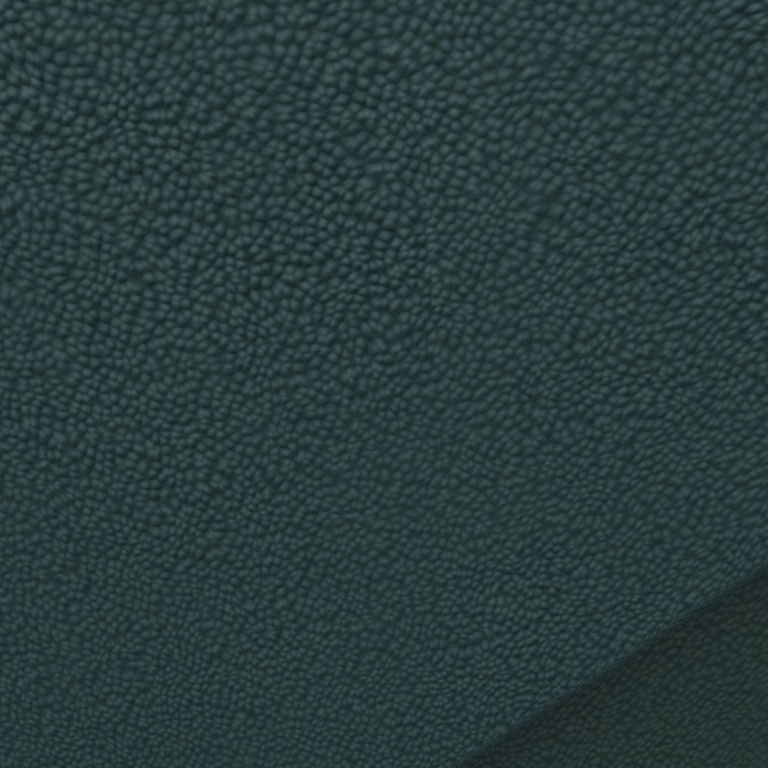
Give the GLSL for this texture, as a three.js fragment shader.

```glsl
// Dark teal pebbled leather, finer toward the bottom, with a shadowed fold in the lower right corner.
varying vec2 vUv;

const vec3 CREASE = vec3(0.096, 0.158, 0.158);
const vec3 CREST = vec3(0.252, 0.346, 0.356);
const vec3 GREEN_TINT = vec3(1.02, 1.01, 0.97);
const vec3 BLUE_TINT = vec3(0.98, 0.99, 1.03);
const vec3 FLAP_TINT = vec3(0.95, 0.89, 0.86);
const vec2 FOLD_START = vec2(0.586, 0.0);
const vec2 FOLD_NORMAL = vec2(-0.538, 0.843);
const vec2 LIGHT_STEP = vec2(-0.20, 0.16);

vec2 hash2(vec2 p) {
  vec3 q = fract(p.xyx * vec3(0.1031, 0.1030, 0.0973));
  q += dot(q, q.yzx + 33.33);
  return fract((q.xx + q.yz) * q.zy);
}

float valueNoise(vec2 p) {
  vec2 cell = floor(p);
  vec2 f = fract(p);
  f = f * f * (3.0 - 2.0 * f);
  float low = mix(hash2(cell).x, hash2(cell + vec2(1.0, 0.0)).x, f.x);
  float high = mix(hash2(cell + vec2(0.0, 1.0)).x, hash2(cell + 1.0).x, f.x);
  return mix(low, high, f.y);
}

float fbm(vec2 p) {
  float sum = 0.0;
  float weight = 0.5;
  for (int i = 0; i < 3; i++) {
    sum += weight * valueNoise(p);
    p = p * 2.03 + 17.7;
    weight *= 0.5;
  }
  return sum / 0.875;
}

// Soft pebbles: overlapping round bumps, with a faint crease between cells.
float pebbleHeight(vec2 p, float jitter) {
  vec2 cell = floor(p);
  float nearest = 4.0;
  float second = 4.0;
  float bumps = 0.0;
  for (int y = -1; y <= 1; y++) {
    for (int x = -1; x <= 1; x++) {
      vec2 id = cell + vec2(float(x), float(y));
      float d = length(id + 0.5 + jitter * (hash2(id) - 0.5) - p);
      second = min(second, max(nearest, d));
      nearest = min(nearest, d);
      bumps += exp(-6.0 * d * d);
    }
  }
  float rim = smoothstep(-0.15, 0.75, second - nearest);
  return mix(bumps, rim, 0.35);
}

// Perspective mapping: the grain shrinks evenly toward the bottom.
vec2 grainSpace(vec2 uv, float scale) {
  float depth = uv.y + 1.2;
  return scale * vec2((uv.x - 0.5) / depth, log(depth));
}

// Tone of the lit grain, centred on zero.
float grainTone(vec2 p) {
  vec2 warp = vec2(valueNoise(p * 0.25), valueNoise(p * 0.25 + 41.0)) - 0.5;
  p += 0.9 * warp;
  float height = pebbleHeight(p, 0.75);
  float relief = height - pebbleHeight(p + LIGHT_STEP, 0.75);
  float speckle = valueNoise(p * 1.9 + 5.0) - 0.5;
  return 0.38 * (height - 0.51) + 0.46 * relief + 0.22 * speckle;
}

void main() {
  // Fold: positive distance on the main panel, negative on the flap below.
  float edge = dot(vUv - FOLD_START, FOLD_NORMAL);
  edge += 0.006 * (valueNoise(vUv * 9.0) - 0.5);
  float flap = 1.0 - smoothstep(-0.008, 0.006, edge);

  // Grain, turned off the lattice axes, stronger in patches and near the top.
  mat2 turn = mat2(0.87, 0.50, -0.50, 0.87);
  vec2 grain = turn * grainSpace(vUv, 130.0) + flap * vec2(7.3, 3.1);
  float patches = fbm(vUv * 6.0 + 3.0);
  float contrast = mix(0.88, 1.32, vUv.y) * mix(0.70, 1.30, patches);
  contrast *= 1.0 - 0.25 * flap;

  // Broad light, brighter toward the top, with faint blotches.
  float light = mix(0.39, 0.50, vUv.y);
  light += 0.05 * (fbm(vUv * 5.0 + 11.0) - 0.5);
  light -= 0.04 * smoothstep(0.6, 1.0, vUv.x) * vUv.y;

  float tone = clamp(light + contrast * grainTone(grain), -0.1, 1.1);
  vec3 color = mix(CREASE, CREST, tone);
  color *= mix(GREEN_TINT, BLUE_TINT, smoothstep(0.25, 0.75, fbm(vUv * 60.0 + 29.0)));

  // Flap colour and the shadow cast just below the fold.
  float shadow = flap * exp(min(edge, 0.0) / 0.04);
  color *= mix(vec3(1.0), FLAP_TINT, flap) * (1.0 - 0.24 * shadow);

  gl_FragColor = vec4(color, 1.0);
}
```
